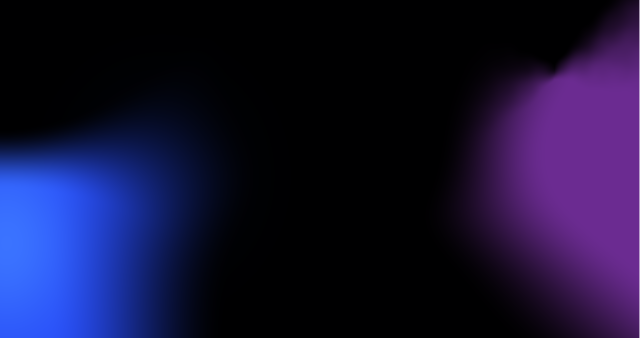
Write a Shadertoy shader that draws this background.

```glsl
// Lengths are in canvas heights, origin at the lower left
const float DESIGN_ASPECT = 1.9;
const vec3 BACKDROP = vec3(0.0, 0.0, 0.003);
const vec3 BLUE_DEEP = vec3(0.15, 0.29, 0.97);
const vec3 BLUE_LIGHT = vec3(0.23, 0.45, 1.0);
const vec3 BLUE_HAZE = vec3(0.008, 0.02, 0.06);
const vec3 PURPLE = vec3(0.42, 0.17, 0.57);
const vec3 BORDER_LIGHT = vec3(0.88, 0.84, 0.92);

const vec2 BLUE_HEART = vec2(0.02, 0.28);
const vec2 HAZE_CENTER = vec2(0.48, 0.48);
const float BLUE_RIM = 0.53;
const float BLUE_RIM_SOFTNESS = 0.09;
const vec2 PURPLE_PIVOT = vec2(1.646, 0.785);
const float PIVOT_SOFTNESS = 0.025;
const float RIPPLE_SCALE = 18.0;
const float RIPPLE_HEIGHT = 0.018;
const float BORDER_WIDTH = 0.002;

float gaussian(vec2 offset, vec2 radius) {
    vec2 q = offset / radius;
    return exp(-dot(q, q));
}

// Soft step of the given half width around zero
float softEdge(float distance, float halfWidth) {
    return smoothstep(-halfWidth, halfWidth, distance);
}

vec2 hashGradient(vec2 cell) {
    float angle = 6.2832 * fract(sin(dot(cell, vec2(127.1, 311.7))) * 4375.5);
    return vec2(cos(angle), sin(angle));
}

float gradientNoise(vec2 p) {
    vec2 cell = floor(p);
    vec2 f = fract(p);
    vec2 blend = f * f * f * (f * (f * 6.0 - 15.0) + 10.0);
    vec2 x = vec2(1.0, 0.0);
    float low = mix(dot(hashGradient(cell), f),
                    dot(hashGradient(cell + x), f - x), blend.x);
    float high = mix(dot(hashGradient(cell + x.yx), f - x.yx),
                     dot(hashGradient(cell + 1.0), f - 1.0), blend.x);
    return mix(low, high, blend.y);
}

// Glow with a crisp upper rim that blurs towards the right
float blueMask(vec2 p) {
    float spread = p.x * p.x;
    float rim = BLUE_RIM + 0.15 * spread;
    float top = softEdge(rim - p.y, BLUE_RIM_SOFTNESS + 0.7 * spread);
    float bulge = 0.1 * gaussian(vec2(0.0, p.y - 0.48), vec2(1.0, 0.2));
    float side = 1.0 - smoothstep(0.14, 0.67 + bulge, p.x);
    return top * side;
}

// Glow bounded by a curved left side and a fan around the pivot
float purpleMask(vec2 p) {
    float below = min(p.y - 0.4, 0.0);
    float above = max(p.y - 0.5, 0.0);
    float lobe = 0.06 * gaussian(vec2(0.0, p.y - 0.34), vec2(1.0, 0.13));
    float outer = 1.3 + 1.3 * below * below + 0.6 * above * above - lobe;
    float drop = 0.42 - p.y;
    float slant = 0.5 * (drop + sqrt(drop * drop + 0.008));
    float inner = 1.61 + 1.35 * slant + 1.4 * above * above;
    float side = smoothstep(outer, inner, p.x);

    float across = p.x - PURPLE_PIVOT.x;
    float ripple = RIPPLE_HEIGHT * gradientNoise(p * RIPPLE_SCALE);
    float rim = PURPLE_PIVOT.y + 0.54 * max(across, 0.0) + 0.2 * min(across, 0.0);
    float halfWidth = PIVOT_SOFTNESS + 0.8 * min(abs(across), 0.3);
    return side * softEdge(rim + ripple - p.y, halfWidth);
}

void mainImage(out vec4 fragColor, in vec2 fragCoord) {
    vec2 p = fragCoord / iResolution.xy * vec2(DESIGN_ASPECT, 1.0);

    // Blue light, paler at its heart
    float heart = gaussian(p - BLUE_HEART, vec2(0.2, 0.27));
    vec3 blue = mix(BLUE_DEEP, BLUE_LIGHT, heart);

    // Blend the lights over the dark backdrop
    vec3 color = BACKDROP;
    color += BLUE_HAZE * gaussian(p - HAZE_CENTER, vec2(0.22, 0.24));
    color = mix(color, blue, blueMask(p));
    color = mix(color, PURPLE, purpleMask(p));

    // Thin pale line along the right side
    float pixel = DESIGN_ASPECT / iResolution.x;
    float border = clamp((p.x - DESIGN_ASPECT + BORDER_WIDTH) / pixel + 0.5, 0.0, 1.0);
    color = mix(color, BORDER_LIGHT, border);
    fragColor = vec4(color, 1.0);
}
```
